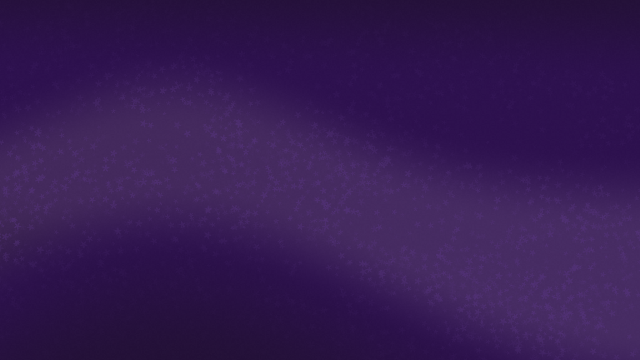
Reproduce this background procedurally as a Shadertoy shader.

```glsl
// Soft mauve ribbon bending across deep violet, sprinkled with faint star flakes.
#define VIOLET vec3(0.178, 0.067, 0.308)
#define SHADE vec3(0.137, 0.066, 0.213)
#define MAUVE_LEFT vec3(0.264, 0.162, 0.362)
#define MAUVE_RIGHT vec3(0.277, 0.172, 0.388)
#define FLAKE vec3(0.350, 0.205, 0.520)
#define UPPER_SOFT 0.115
#define LOWER_SOFT 0.115
#define FLAKE_LAYERS 7
#define FLAKE_CELLS 23.0
#define FLAKE_RADIUS 0.0105

float hash(vec2 p) {
    vec3 q = fract(vec3(p.xyx) * 0.1031);
    q += dot(q, q.yzx + 33.33);
    return fract((q.x + q.y) * q.z);
}

float noise(vec2 p) {
    vec2 cell = floor(p), f = fract(p);
    f = f * f * (3.0 - 2.0 * f);
    float low = mix(hash(cell), hash(cell + vec2(1, 0)), f.x);
    float high = mix(hash(cell + vec2(0, 1)), hash(cell + vec2(1, 1)), f.x);
    return mix(low, high, f.y);
}

// Bell-shaped rise around a given centre
float bell(float x, float centre, float spread) {
    float d = x - centre;
    return exp(-d * d / spread);
}

// Ribbon borders as heights in 0..1
float upperEdge(float x) { return 0.500 - 0.035 * x + 0.27 * bell(x, 0.28, 0.10); }
float lowerEdge(float x) { return -0.08 + 0.468 * bell(x, 0.26, 0.23); }

float ribbon(vec2 uv) {
    float top = smoothstep(-UPPER_SOFT, UPPER_SOFT, upperEdge(uv.x) - uv.y);
    float bottom = smoothstep(-LOWER_SOFT, LOWER_SOFT, uv.y - lowerEdge(uv.x));
    return top * bottom;
}

// Five-armed flake with a soft outline
float flake(vec2 p, float radius, float turn, float soft) {
    float arms = 0.68 + 0.32 * cos(5.0 * atan(p.y, p.x) + turn);
    return 1.0 - smoothstep(-soft, soft, length(p) - radius * arms);
}

// Clusters gather at the left, middle and lower right
float flakeDensity(vec2 uv) {
    float clumps = smoothstep(0.3, 0.85, noise(uv * vec2(14.0, 8.0)));
    float gather = bell(uv.x, 0.07, 0.015) * bell(uv.y, 0.48, 0.015)
                 + bell(uv.x, 0.49, 0.015) * bell(uv.y, 0.54, 0.012)
                 + bell(uv.x, 0.83, 0.025) * bell(uv.y, 0.18, 0.015);
    return 0.08 + 0.30 * clumps + 0.38 * gather;
}

// Scattered flakes, one per cell of each rotated grid layer
float flakes(vec2 p, float aspect, float soft) {
    float sum = 0.0;
    for (int i = 0; i < FLAKE_LAYERS; i++) {
        float layer = float(i);
        float cells = FLAKE_CELLS + 1.7 * layer;
        float angle = 0.4 + 0.83 * layer;
        mat2 spin = mat2(cos(angle), sin(angle), -sin(angle), cos(angle));
        vec2 q = spin * p * cells + layer * vec2(17.3, 9.7);
        vec2 id = floor(q) + 157.0 * (layer + 1.0);
        vec2 jitter = 0.27 + 0.46 * vec2(hash(id + 3.1), hash(id + 8.7));
        vec2 offset = (fract(q) - jitter) / cells;

        vec2 centre = p - offset * spin;
        float present = step(hash(id + 21.4), flakeDensity(centre / vec2(aspect, 1.0)));
        float radius = FLAKE_RADIUS * (0.45 + 0.6 * hash(id + 5.9));
        float strength = 0.15 + 0.75 * hash(id + 13.2);
        float turn = 6.2832 * hash(id + 30.6);
        sum += present * strength * flake(offset, radius, turn, soft);
    }
    return min(sum, 1.0);
}

void mainImage(out vec4 fragColor, in vec2 fragCoord) {
    vec2 uv = fragCoord / iResolution.xy;
    float aspect = iResolution.x / iResolution.y;
    vec2 p = vec2(uv.x * aspect, uv.y);

    // Violet ground, dimming to the top and below the ribbon
    float topLight = smoothstep(1.11, 0.80, uv.y + 0.05 * uv.x);
    float lowLight = smoothstep(-0.44, 0.02, uv.y - lowerEdge(uv.x));
    vec3 color = mix(SHADE, VIOLET, topLight * lowLight);

    // Ribbon, duller at its lower left
    float band = ribbon(uv);
    vec3 mauve = mix(MAUVE_LEFT, MAUVE_RIGHT, smoothstep(0.1, 0.85, uv.x));
    mauve *= 1.0 - 0.14 * bell(uv.x, 0.0, 0.02) * smoothstep(0.48, 0.28, uv.y);
    color = mix(color, mauve, band);

    // Flakes, clearest on the ribbon
    float soft = max(0.0022, 0.6 / iResolution.y);
    float visible = mix(0.10, 0.46, band) * topLight * lowLight;
    color = mix(color, FLAKE, visible * flakes(p, aspect, soft));

    // Fine grain against banding
    color += (hash(floor(p * 288.0)) - 0.5) * 0.008;
    fragColor = vec4(color, 1.0);
}
```
